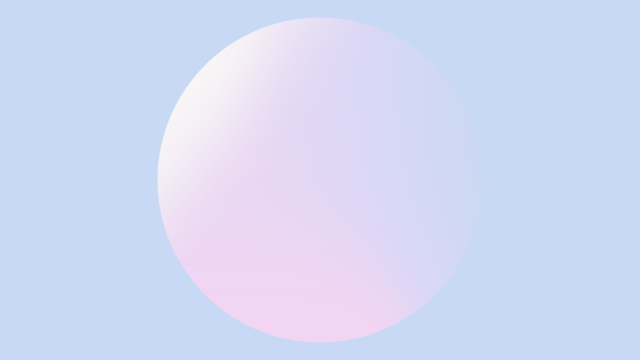
Reproduce this background procedurally as a WebGL 1 fragment shader.

```glsl
precision highp float;

uniform vec2 u_resolution;

#define SKY vec3(0.78, 0.85, 0.957)
#define BLUE vec3(0.80, 0.848, 0.953)
#define LAVENDER vec3(0.872, 0.845, 0.962)
#define ORCHID vec3(0.915, 0.845, 0.951)
#define PINK vec3(0.95, 0.835, 0.951)
#define PEARL vec3(0.97, 0.962, 0.966)
#define RADIUS 0.4514
#define GLOW_DIR vec2(-0.78, 0.63)

// Soft colour sweep across the disc, in units of canvas height
vec3 discColor(vec2 p) {
    // Bowed axis running from the lower left to the right rim
    float sweep = p.x + 0.25 * p.y - 0.45 * p.y * p.y;
    vec3 color = mix(ORCHID, LAVENDER, smoothstep(-0.24, 0.12, sweep));
    color = mix(color, BLUE, clamp((sweep - 0.07) / 0.37, 0.0, 1.0));

    // Pink pool at the bottom, fading toward the right
    float pool = smoothstep(0.02, -0.45, p.y) * smoothstep(0.22, -0.08, sweep);
    color = mix(color, PINK, pool);

    // Pearl highlight on the upper left rim
    float glow = smoothstep(0.13, 0.46, dot(p, GLOW_DIR));
    float topFade = 1.0 - 0.45 * smoothstep(-0.3, 0.0, p.x);
    return mix(color, PEARL, glow * topFade);
}

void main() {
    vec2 p = (gl_FragCoord.xy - 0.5 * u_resolution) / u_resolution.y;
    float edge = 0.75 / u_resolution.y;
    float disc = 1.0 - smoothstep(-edge, edge, length(p) - RADIUS);
    gl_FragColor = vec4(mix(SKY, discColor(p), disc), 1.0);
}
```
